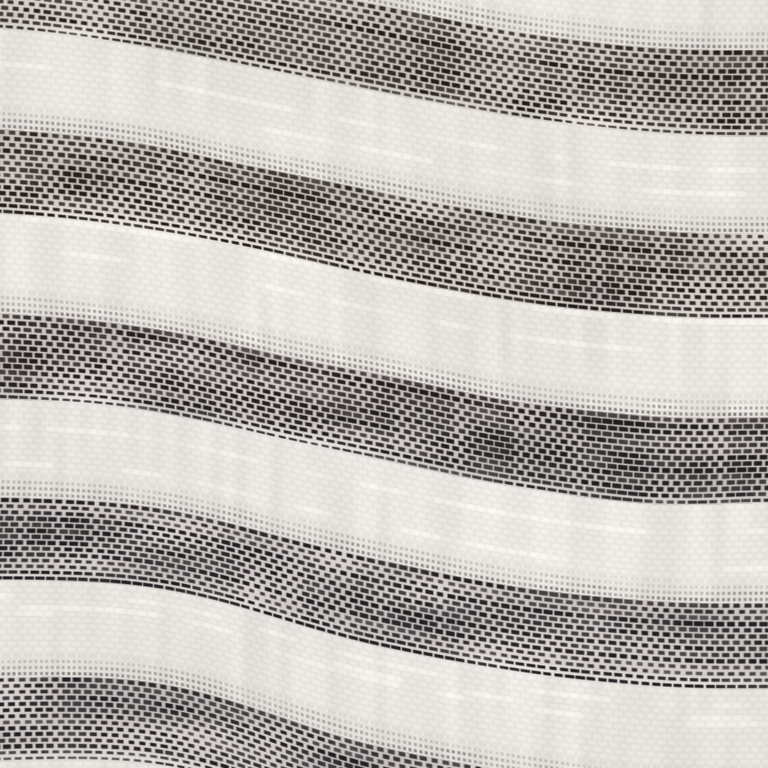
Write a Shadertoy shader that draws this texture.

```glsl
const float STRIPE_PERIOD = 0.241;   // stripe spacing, in canvas heights
const float STRIPE_OFFSET = 0.036;   // lower edge of the first dark band
const float ROWS = 30.0;             // weft threads per stripe period
const float COLUMNS = 142.0;         // warp threads across
const float BAND_START = 0.53;       // dark part of the period
const float FRINGE_START = 0.38;     // loose weave above each dark band
const float DRAPE = 0.14;            // fall of the stripes from left to right
const vec2 DASH_HALF = vec2(0.34, 0.33);
const float SOFTNESS = 0.07;
const vec3 WHITE_THREAD = vec3(0.915, 0.905, 0.885);
const vec3 SHADED_THREAD = vec3(0.80, 0.78, 0.765);
const vec3 GAP_GREY = vec3(0.55, 0.53, 0.52);
const vec3 WARM_DARK = vec3(0.145, 0.110, 0.080);
const vec3 COOL_DARK = vec3(0.125, 0.120, 0.130);

float hash(vec2 p) {
    p = fract(p * vec2(0.1031, 0.1137));
    p += dot(p, p.yx + 33.33);
    return fract((p.x + p.y) * p.x * 17.0);
}

float noise(vec2 p) {
    vec2 cell = floor(p), f = fract(p);
    f = f * f * (3.0 - 2.0 * f);
    return mix(mix(hash(cell), hash(cell + vec2(1, 0)), f.x),
               mix(hash(cell + vec2(0, 1)), hash(cell + vec2(1, 1)), f.x), f.y);
}

// Downward shift of the cloth, with an arch growing towards the bottom left
float drape(vec2 p) {
    float fall = DRAPE * smoothstep(-0.1, 0.95, p.x);
    float arch = 0.034 * p.y * p.y * exp(-pow((p.x - 0.2) / 0.17, 2.0));
    return fall - arch + 0.006 * (noise(p * 6.0 + 20.0) - 0.5);
}

// Smooth-edged box around the centre of a cell
float softBox(vec2 p, vec2 halfSize, vec2 blur) {
    vec2 inside = 1.0 - smoothstep(halfSize - blur, halfSize + blur, abs(p));
    return inside.x * inside.y;
}

void mainImage(out vec4 fragColor, in vec2 fragCoord) {
    vec2 p = fragCoord / iResolution.xy;
    p.y = 1.0 - p.y;
    float pixel = 1.0 / iResolution.y;

    // Thread coordinates
    float v = (p.y - drape(p) - STRIPE_OFFSET) / STRIPE_PERIOD;
    float u = (p.x + 0.004 * sin(p.y * 9.0) + 0.003 * noise(p * 9.0)) * COLUMNS;
    float row = floor(v * ROWS);
    float phase = fract((row + 0.5) / ROWS);
    float across = u * 0.5 + 0.5 * mod(row, 2.0);
    vec2 weft = vec2(fract(across), fract(v * ROWS)) - 0.5;
    vec2 warp = vec2(fract(u), weft.y + 0.5) - 0.5;
    vec2 blur = SOFTNESS + 0.6 * pixel * vec2(COLUMNS * 0.5, ROWS / STRIPE_PERIOD);
    vec2 warpBlur = blur * vec2(2.0, 1.0);

    // Uneven yarn: per row, along the row and along the warp
    float rowWear = hash(vec2(row + 200.0, 7.0));
    float slub = noise(vec2(p.x * 22.0, row + 200.0));
    float streak = noise(vec2(u * 0.45, p.y * 9.0 + 40.0));
    float cluster = noise(p * vec2(9.0, 26.0) + 60.0);

    // Pale weave with faint crossings and a few bright weft threads
    float pale = softBox(weft, DASH_HALF, blur);
    vec3 color = WHITE_THREAD * (0.975 + 0.035 * pale);
    color *= 0.975 + 0.05 * streak;
    color += 0.035 * step(0.86, rowWear) * smoothstep(0.35, 0.7, slub);

    // Open gaps in the loose fringe
    float fringe = smoothstep(FRINGE_START, BAND_START, phase)
                 * (1.0 - step(BAND_START, phase));
    float gap = softBox(warp, vec2(0.27, 0.26), warpBlur);
    color = mix(color, GAP_GREY, gap * fringe * (0.55 + 0.7 * slub));

    // Dark weft dashes passing over and under the white warp
    float band = step(BAND_START, phase);
    float looseEdge = smoothstep(0.92, 0.97, phase);
    vec2 dashSize = DASH_HALF + vec2(0.08, 0.10) * (cluster - 0.5)
                  + vec2(0.06, 0.07) * (rowWear - 0.5);
    dashSize += vec2(0.05, -0.09) * looseEdge;
    dashSize.x += 0.16 * (streak - 0.5);
    float dash = softBox(weft, dashSize, blur);
    float ink = clamp(0.74 + 0.30 * slub + 0.18 * (rowWear - 0.5), 0.0, 1.0);
    vec3 dark = mix(WARM_DARK, COOL_DARK, smoothstep(0.1, 0.75, p.y));
    vec3 ground = mix(SHADED_THREAD, WHITE_THREAD, 0.5 * looseEdge);
    ground *= 0.92 + 0.16 * (1.0 - cluster);
    color = mix(color, mix(ground, dark, dash * ink), band);

    // Broad light over the folds
    color *= 0.985 + 0.03 * noise(p * 3.0 + 11.0);
    fragColor = vec4(clamp(color, 0.0, 1.0), 1.0);
}
```
